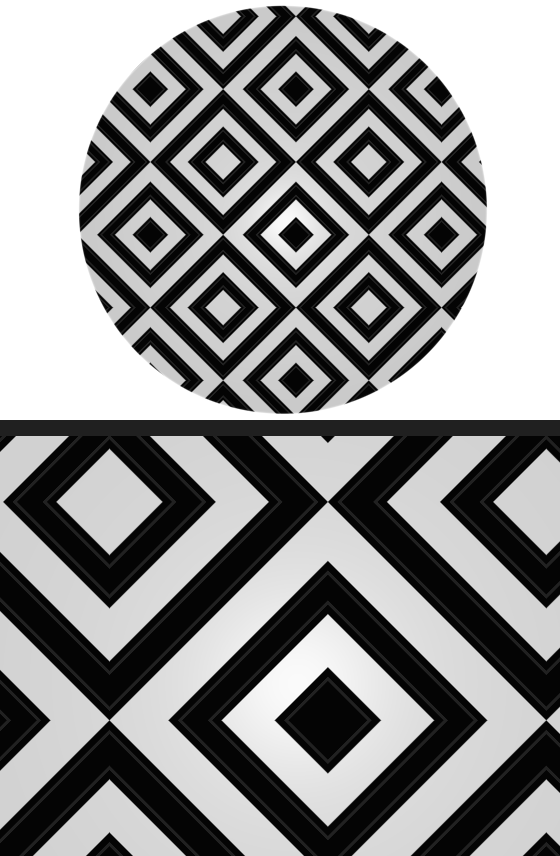
Top: the whole. Bottom: its middle third, enlarged.
Reproduce this pattern procedurally as a Shadertoy shader.

```glsl
// A round glossy plate of nested diamonds, alternately dark and light centred.
// Taxicab distance in a square lattice gives the bands; fine grey lines are
// inlaid along the black bands, and a soft highlight lights the middle.

#define PLATE_CENTER vec2(0.007, 0.0005)
#define PLATE_RADIUS 0.4855
#define LATTICE_ORIGIN vec2(0.038, -0.059)
#define PITCH 0.3467
#define BAND 0.2433
#define INLAY_INSET 0.0065
#define INLAY_HALF_WIDTH 0.0009
#define GLOW_CENTER vec2(0.014, -0.030)
#define LIGHT_TONE 0.815
#define BLACK_TONE 0.015
#define INLAY_TONE 0.13

// Signed distance to the nearest band edge: positive in light bands.
float diamondBands(vec2 p) {
    vec2 cell = abs(fract((p - LATTICE_ORIGIN) / PITCH + 0.5) - 0.5);
    float reach = 2.0 * (cell.x + cell.y);
    float radius = min(reach, 2.0 - reach);      // 0 at a centre, 1 at the border
    float ring = min(radius / BAND, 3.5);
    float nearestEdge = clamp(floor(ring + 0.5), 1.0, 3.0);
    float gap = min(abs(radius - nearestEdge * BAND), 1.0 - radius);
    float parity = mod(floor(ring) + step(1.0, reach), 2.0);
    return (2.0 * parity - 1.0) * gap * PITCH * 0.5 * inversesqrt(2.0);
}

// Broad sheen plus a tight highlight, fading slightly towards the rim.
float plateLight(vec2 p) {
    vec2 q = p - GLOW_CENTER;
    float d2 = dot(q, q);
    float sheen = 0.065 * exp(-d2 / 0.030);
    float highlight = 0.10 * exp(-d2 / 0.0045);
    float falloff = 0.025 * smoothstep(0.30, 0.50, length(p - PLATE_CENTER));
    return LIGHT_TONE + sheen + highlight - falloff;
}

void mainImage(out vec4 fragColor, in vec2 fragCoord) {
    vec2 p = (fragCoord - 0.5 * iResolution.xy) / iResolution.y;
    float soft = 0.8 / iResolution.y;

    // Black bands with a faint inlay just inside each edge.
    float bands = diamondBands(p);
    float inlay = 1.0 - smoothstep(0.0, soft, abs(bands + INLAY_INSET) - INLAY_HALF_WIDTH);
    float dark = mix(BLACK_TONE, INLAY_TONE, inlay);
    float tone = mix(dark, plateLight(p), smoothstep(-soft, soft, bands));

    // Thin pale rim, then the white ground outside the plate.
    float plate = length(p - PLATE_CENTER) - PLATE_RADIUS;
    tone += 0.06 * smoothstep(-0.005, 0.0, plate);
    tone = mix(tone, 1.0, smoothstep(-soft, soft, plate));

    fragColor = vec4(vec3(tone), 1.0);
}
```
